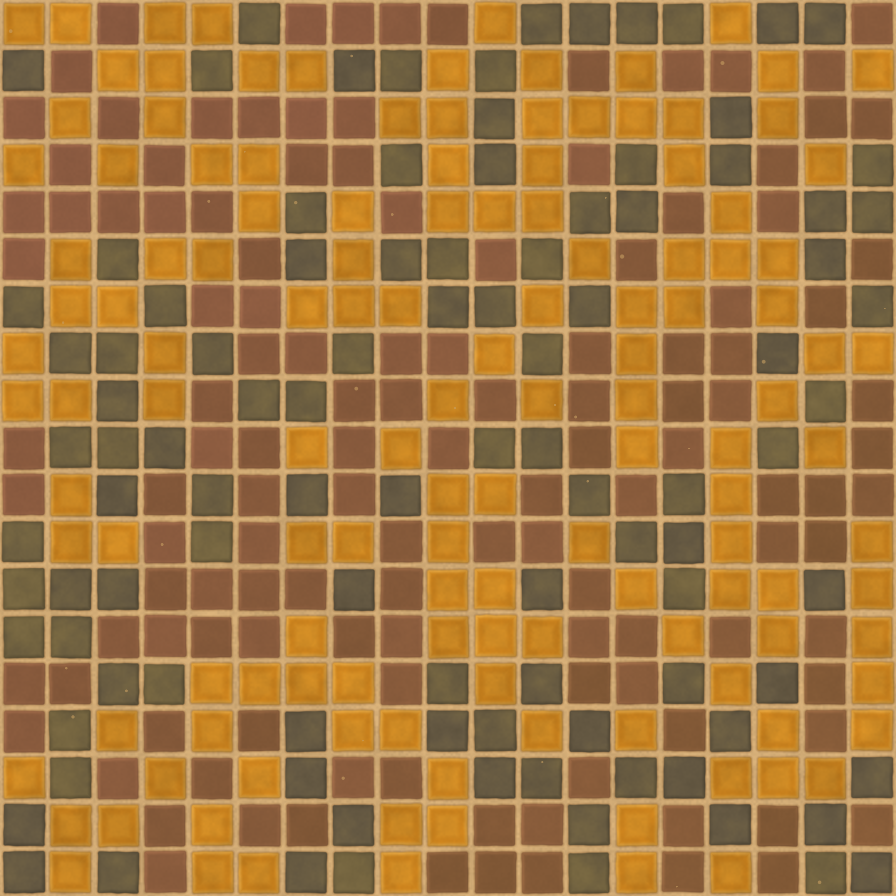
Reproduce this texture procedurally as a three.js fragment shader.

```glsl
// Glazed mosaic: 19 x 19 small square tiles in sandy grout, each one randomly
// brown, olive or amber. Every tile is a jittered rounded-box distance with a
// wavering edge; the glaze is shaded by depth from the rim, plus soft noise.
varying vec2 vUv;

float hash(vec2 p) {
  vec3 q = fract(p.xyx * vec3(0.1031, 0.1030, 0.0973));
  q += dot(q, q.yzx + 33.33);
  return fract((q.x + q.y) * q.z);
}

float noise(vec2 p) {
  vec2 i = floor(p), f = fract(p);
  f = f * f * (3.0 - 2.0 * f);
  return mix(mix(hash(i), hash(i + vec2(1.0, 0.0)), f.x),
             mix(hash(i + vec2(0.0, 1.0)), hash(i + 1.0), f.x), f.y);
}

float fbm(vec2 p) {
  float sum = 0.0, amp = 0.5;
  for (int i = 0; i < 4; i++) {
    sum += amp * noise(p);
    p = p * 2.03 + 17.1;
    amp *= 0.5;
  }
  return sum;
}

float roundedBox(vec2 p, vec2 halfSize, float radius) {
  vec2 q = abs(p) - halfSize + radius;
  return length(max(q, 0.0)) + min(max(q.x, q.y), 0.0) - radius;
}

void main() {
  vec2 grid = vUv * 19.0;
  vec2 cell = floor(grid);
  vec2 local = fract(grid) - 0.5;

  // Per-tile random values
  float kind = hash(cell + 3.7);
  float tone = hash(cell + 41.3) - 0.5;
  vec2 jitter = vec2(hash(cell + 71.9), hash(cell + 97.1)) - 0.5;

  // Slightly shifted, tilted and hand-cut tile
  vec2 p = local - jitter * 0.035;
  p += vec2(-p.y, p.x) * (hash(cell + 127.5) - 0.5) * 0.03;
  float dist = roundedBox(p, 0.437 + 0.015 * jitter.yx, 0.045);
  dist += (noise(grid * 6.0) - 0.5) * 0.018;
  float depth = -dist;
  float rim = 1.0 - smoothstep(0.0, 0.10, depth);
  float cloud = fbm(grid * 2.6 + cell * 5.3) - 0.47;
  float grain = noise(grid * 19.0) - 0.5;

  // Grout: sandy, paler along its middle, a little stained
  vec3 grout = mix(vec3(0.73, 0.57, 0.37), vec3(0.82, 0.67, 0.46),
                   smoothstep(0.0, 0.055, dist));
  grout *= 1.0 + 0.10 * (fbm(grid * 1.3) - 0.47) + 0.07 * grain;

  vec3 glaze;
  if (kind < 0.37) {
    // Brown: flat, redder towards the upper left, with a thin warm rim
    float redness = clamp(0.5 + 0.6 * (vUv.y - vUv.x) + 0.4 * tone, 0.0, 1.0);
    glaze = mix(vec3(0.51, 0.35, 0.21), vec3(0.54, 0.35, 0.25), redness);
    glaze += vec3(0.06, 0.04, 0.03) * rim;
    glaze *= 1.0 + 0.07 * cloud;
  } else if (kind < 0.68) {
    // Olive: dark edge band around a cloudy greenish middle
    glaze = mix(vec3(0.41, 0.36, 0.27), vec3(0.44, 0.38, 0.24),
                clamp(0.5 + tone + cloud, 0.0, 1.0));
    glaze *= 1.0 - 0.13 * rim + 0.20 * cloud;
  } else {
    // Amber: pale rim, deeper ring, mottled bright centre
    float ring = smoothstep(0.04, 0.12, depth) * (1.0 - smoothstep(0.13, 0.27, depth));
    glaze = mix(vec3(0.79, 0.53, 0.14), vec3(0.80, 0.58, 0.23), rim);
    glaze = mix(glaze, vec3(0.74, 0.46, 0.09), 0.6 * ring);
    glaze *= 1.0 + 0.18 * cloud;
  }
  glaze *= 1.0 + 0.07 * tone + 0.025 * grain;

  // Bevel: faint light from the upper left, thin shade where glaze meets grout
  vec2 side = p * p * p * 12.0;
  glaze *= 1.0 + 0.07 * rim * clamp(side.y - side.x, -1.0, 1.0);
  glaze *= 1.0 - 0.10 * (1.0 - smoothstep(0.0, 0.035, depth));

  // Rare pale chips in the glaze
  vec2 chipAt = (vec2(hash(cell + 151.0), hash(cell + 173.0)) - 0.5) * 0.7;
  float chipSize = 0.02 + 0.04 * hash(cell + 211.0);
  float chip = 1.0 - smoothstep(chipSize * 0.5, chipSize, length(p - chipAt));
  glaze = mix(glaze, vec3(0.78, 0.62, 0.38), 0.6 * chip * step(0.94, hash(cell + 199.0)));

  vec3 color = mix(glaze, grout, smoothstep(-0.022, 0.022, dist));
  gl_FragColor = vec4(color, 1.0);
}
```
